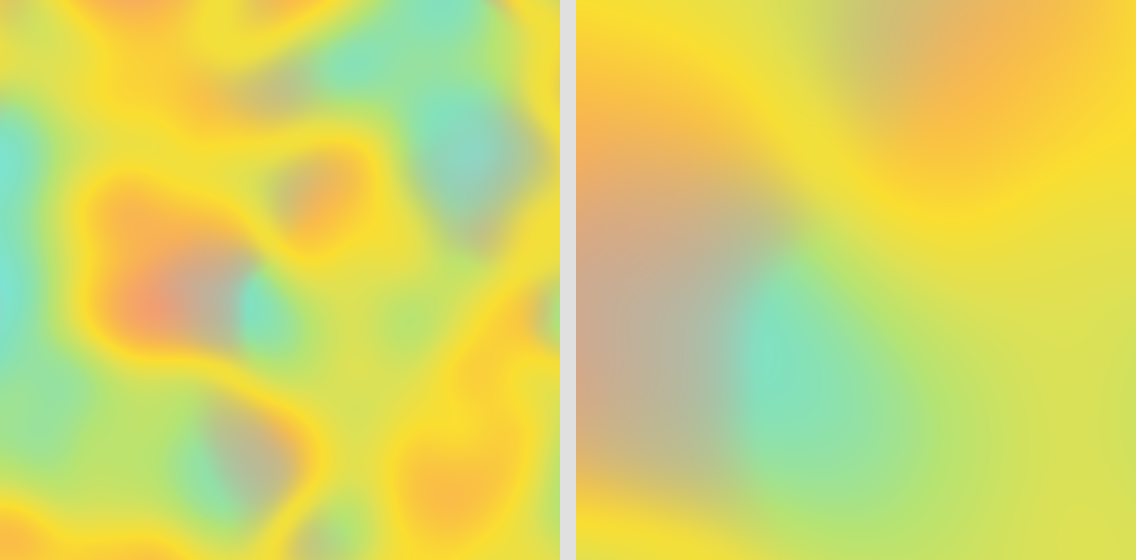
Left, the full canvas; right, a detail of the centre.
Give the GLSL for this background, as a WebGL 2 fragment shader.

```glsl
#version 300 es
precision highp float;
// Soft, blurred clouds of coral, amber, yellow, lime, mint and cyan.
// Gradient noise picks a place on a colour ramp; a second noise folds the
// ramp end to end, leaving muted grey and olive seams of varying softness.

uniform vec2 u_resolution;
out vec4 fragColor;

const float CLOUD_SCALE = 2.4;   // colour clouds across the canvas
const float FOLD_SCALE = 1.9;    // folded regions across the canvas
const float RIPPLE_SCALE = 13.0; // small scallops along the seams
const vec3 HAZE = vec3(0.74, 0.74, 0.68);

const int STOPS = 8;
const float STOP_AT[STOPS] = float[STOPS](0.0, 0.13, 0.29, 0.45, 0.59, 0.76, 0.91, 1.0);
const vec3 STOP_COLOR[STOPS] = vec3[STOPS](
    vec3(0.99, 0.53, 0.48),  // coral
    vec3(0.96, 0.64, 0.41),  // apricot
    vec3(0.98, 0.75, 0.27),  // amber
    vec3(0.98, 0.87, 0.19),  // yellow
    vec3(0.88, 0.88, 0.32),  // yellow green
    vec3(0.71, 0.89, 0.45),  // lime
    vec3(0.51, 0.88, 0.74),  // mint
    vec3(0.46, 0.91, 0.94)); // cyan

// Unit gradient with a hashed direction for a lattice point.
vec2 latticeGradient(vec2 cell, uint seed) {
    uvec2 q = uvec2(ivec2(cell) + 4096);
    uint h = q.x * 1597u ^ q.y * 51749u ^ seed * 7919u;
    h = (h ^ (h >> 15u)) * 739397u;
    h = (h ^ (h >> 13u)) * 912271u;
    h ^= h >> 16u;
    float angle = float(h & 65535u) / 65536.0 * 6.28319;
    return vec2(cos(angle), sin(angle));
}

// Gradient noise with quintic blending, about -0.7 to 0.7.
float gradientNoise(vec2 p, uint seed) {
    vec2 cell = floor(p);
    vec2 f = p - cell;
    vec2 w = f * f * f * (f * (f * 6.0 - 15.0) + 10.0);
    vec2 e = vec2(1.0, 0.0);
    float a = dot(latticeGradient(cell, seed), f);
    float b = dot(latticeGradient(cell + e.xy, seed), f - e.xy);
    float c = dot(latticeGradient(cell + e.yx, seed), f - e.yx);
    float d = dot(latticeGradient(cell + e.xx, seed), f - e.xx);
    return mix(mix(a, b, w.x), mix(c, d, w.x), w.y);
}

// Two octaves, the finer one weakened by detail.
float cloudNoise(vec2 p, float detail, uint seed) {
    return gradientNoise(p, seed) + detail * gradientNoise(p * 2.1 + 5.3, seed + 1u);
}

// Spreads bell-shaped noise evenly over 0 to 1.
float spreadEvenly(float n) {
    return 1.0 / (1.0 + exp(-6.2 * n));
}

vec3 colorRamp(float t) {
    vec3 color = STOP_COLOR[0];
    for (int i = 1; i < STOPS; i++) {
        float k = clamp((t - STOP_AT[i - 1]) / (STOP_AT[i] - STOP_AT[i - 1]), 0.0, 1.0);
        color = mix(color, STOP_COLOR[i], k);
    }
    return color;
}

// Joins the ramp to its mirror image across a slightly darkened, hazy seam.
vec3 foldedColor(float t, float side, float softness) {
    float fold = smoothstep(-softness, softness, side);
    float seam = 4.0 * fold * (1.0 - fold);
    float contrast = smoothstep(0.15, 0.7, abs(2.0 * t - 1.0));
    vec3 color = mix(colorRamp(t), colorRamp(1.0 - t), fold);
    color = mix(color, HAZE, 0.45 * seam * contrast);
    return color * (1.0 - 0.03 * seam * contrast);
}

void main() {
    vec2 uv = gl_FragCoord.xy / min(u_resolution.x, u_resolution.y);

    // Place on the colour ramp
    float t = spreadEvenly(cloudNoise(uv * CLOUD_SCALE + 3.7, 0.3, 11u));

    // Folded regions with lightly scalloped borders
    float side = cloudNoise(uv * FOLD_SCALE + 8.2, 0.25, 23u)
               + 0.035 * gradientNoise(uv * RIPPLE_SCALE, 37u);
    float blur = smoothstep(-0.3, 0.3, gradientNoise(uv * 2.4 + 1.6, 41u));
    float softness = mix(0.08, 0.32, blur);

    fragColor = vec4(foldedColor(t, side, softness), 1.0);
}
```
